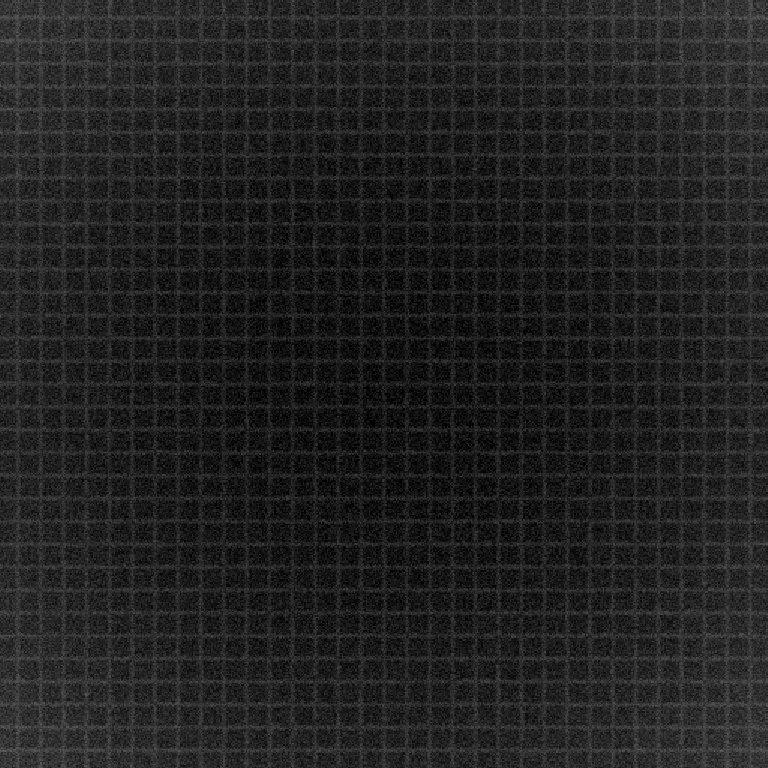
This pattern is drawn by a Shadertoy shader. Its source:

```glsl
// Dark woven grid: soft grey lines, centred on the canvas, over near-black cells.
// A radial lift brightens the borders and corners; fine grain roughens
// both the tone and the edges of the lines.

#define REPEATS 33.55       // cells across the canvas height
#define LINE_WIDTH 0.17     // fraction of a cell
#define LINE_SOFTNESS 0.07  // edge blur, fraction of a cell
#define LINE_LIFT 0.085     // brightness added by a line
#define VERTICAL_WEIGHT 0.88
#define EDGE_JITTER 0.07    // grainy displacement, fraction of a cell
#define CENTRE_TONE 0.052
#define CORNER_LIFT 0.33    // brightness per squared radius
#define GRAIN_CELLS 512.0   // grains across the canvas height
#define GRAIN_AMOUNT 0.095
#define WEAR_AMOUNT 0.3     // slow fading along the lines

float hash(vec2 p)
{
    vec3 q = fract(vec3(p.xyx) * 0.1031);
    q += dot(q, q.yzx + 33.33);
    return fract((q.x + q.y) * q.z);
}

float valueNoise(vec2 p)
{
    vec2 cell = floor(p);
    vec2 f = fract(p);
    f = f * f * (3.0 - 2.0 * f);
    float low = mix(hash(cell), hash(cell + vec2(1.0, 0.0)), f.x);
    float high = mix(hash(cell + vec2(0.0, 1.0)), hash(cell + vec2(1.0)), f.x);
    return mix(low, high, f.y);
}

// Coverage of the vertical (x) and horizontal (y) lines.
vec2 gridLines(vec2 p, float pixel)
{
    vec2 fromLine = abs(fract(p + 0.5) - 0.5);
    float blur = max(LINE_SOFTNESS, 0.5 * pixel);
    return 1.0 - smoothstep(0.5 * LINE_WIDTH - blur, 0.5 * LINE_WIDTH + blur, fromLine);
}

void mainImage(out vec4 fragColor, in vec2 fragCoord)
{
    vec2 uv = (fragCoord - 0.5 * iResolution.xy) / iResolution.y;
    vec2 p = uv * REPEATS;

    // Independent grain for line edges and tone
    vec2 grainId = floor((uv + 0.5) * GRAIN_CELLS) + 1000.0;
    vec2 jitter = vec2(hash(grainId + 17.0), hash(grainId + 71.0)) - 0.5;
    float grain = hash(grainId) + hash(grainId + 311.0) - 1.0;

    // Lines with gentle wear
    vec2 lines = gridLines(p + EDGE_JITTER * jitter, REPEATS / iResolution.y);
    float coverage = max(lines.x * VERTICAL_WEIGHT, lines.y);
    float wear = 1.0 + WEAR_AMOUNT * (valueNoise(p * 1.7 + 200.0) - 0.5);

    // Background lift, lines and grain
    float tone = CENTRE_TONE + CORNER_LIFT * dot(uv, uv);
    tone += LINE_LIFT * coverage * wear;
    tone += GRAIN_AMOUNT * grain;
    fragColor = vec4(vec3(clamp(tone, 0.0, 1.0)), 1.0);
}
```
